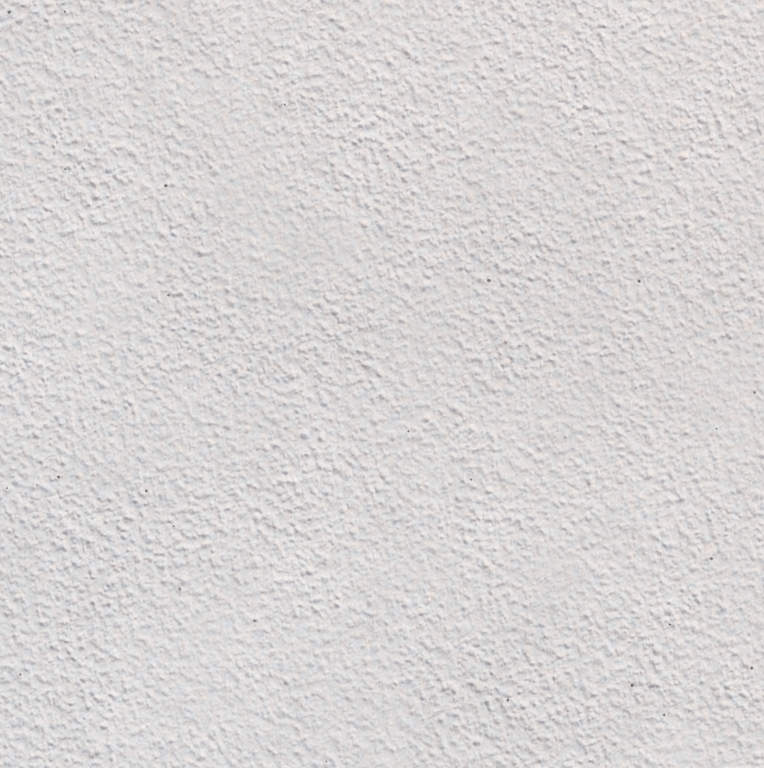
Give the GLSL for this texture, as a Shadertoy shader.

```glsl
const vec3 PLASTER = vec3(0.857, 0.846, 0.846);
const vec3 HIGHLIGHT = vec3(0.938, 0.926, 0.922);
const vec3 SHADOW = vec3(0.695, 0.674, 0.684);
const vec3 PIT = vec3(0.38, 0.34, 0.33);
const vec3 WARM_TINT = vec3(0.016, -0.001, -0.012);
const vec2 LIGHT_DIR = vec2(0.42, 0.907);
const float LIGHT_STEP = 0.0017;   // half the distance between height samples
const float COAT_SCALE = 84.0;     // cells of the rough coat across the canvas
const float LUMP_SCALE = 76.0;
const float LUMP_CHANCE = 0.62;
const float LUMP_HEIGHT = 0.85;
const float RELIEF_GAIN = 1.05;
const float GRAIN_SCALE = 270.0;
const float GRAIN_AMOUNT = 0.05;
const float PIT_SCALE = 20.0;
const float PIT_CHANCE = 0.06;

// Integer hash of a lattice cell, two values in 0..1
vec2 hash2(vec2 cell) {
    uvec2 v = uvec2(ivec2(cell)) * 1664525u + 1013904223u;
    v.x += v.y * 1664525u;
    v.y += v.x * 1664525u;
    v ^= v >> 16u;
    v.x += v.y * 1664525u;
    v.y += v.x * 1664525u;
    v ^= v >> 16u;
    return vec2(v & 65535u) / 65535.0;
}

float cornerSlope(vec2 cell, vec2 corner, vec2 f) {
    return dot(hash2(cell + corner) * 2.0 - 1.0, f - corner);
}

float gradientNoise(vec2 p) {
    vec2 cell = floor(p), f = p - cell;
    vec2 w = f * f * f * (f * (f * 6.0 - 15.0) + 10.0);
    float low = mix(cornerSlope(cell, vec2(0, 0), f), cornerSlope(cell, vec2(1, 0), f), w.x);
    float high = mix(cornerSlope(cell, vec2(0, 1), f), cornerSlope(cell, vec2(1, 1), f), w.x);
    return mix(low, high, w.y);
}

// Noise lattice turned away from the canvas axes
vec2 turn(vec2 p) {
    return mat2(0.8, 0.6, -0.6, 0.8) * p;
}

// Separate round domes of mixed size
float lumps(vec2 p) {
    vec2 q = p * LUMP_SCALE, cell = floor(q);
    float height = 0.0;
    for (int y = -1; y <= 1; y++) {
        for (int x = -1; x <= 1; x++) {
            vec2 id = cell + vec2(x, y);
            vec2 kind = hash2(id + 300.0);
            vec2 d = q - id - hash2(id + 700.0);
            float radius = mix(0.26, 0.58, kind.y * kind.y);
            float dome = max(1.0 - dot(d, d) / (radius * radius), 0.0);
            height = max(height, step(kind.x, LUMP_CHANCE) * dome * dome * radius * 2.0);
        }
    }
    return height * LUMP_HEIGHT;
}

float plasterHeight(vec2 p) {
    vec2 q = turn(p * COAT_SCALE);
    float n = gradientNoise(q);
    n += 0.55 * gradientNoise(turn(q) * 1.83 + 17.0);
    n += 0.25 * gradientNoise(q * 3.30 + 43.0);
    float swell = gradientNoise(q * 0.42 + 29.0);
    vec2 warp = 0.0035 * vec2(gradientNoise(q * 0.9 + 51.0), gradientNoise(q * 0.9 + 93.0));
    return 0.65 * smoothstep(-0.25, 0.55, n) + 0.35 * n + 0.6 * swell + lumps(p + warp);
}

// Sparse dark pinholes with ragged rims
float pitMask(vec2 p, float pixel) {
    vec2 cell = floor(p * PIT_SCALE);
    vec2 kind = hash2(cell + 500.0);
    vec2 center = (cell + mix(vec2(0.15), vec2(0.85), hash2(cell + 900.0))) / PIT_SCALE;
    float radius = mix(0.0008, 0.0023, kind.y);
    float dist = length(p - center) + 0.0016 * gradientNoise(p * 420.0);
    return step(kind.x, PIT_CHANCE) * (1.0 - smoothstep(radius - pixel, radius + pixel, dist));
}

void mainImage(out vec4 fragColor, in vec2 fragCoord) {
    vec2 p = fragCoord / iResolution.y;
    float pixel = 1.0 / iResolution.y;

    // Lit slope, slightly rougher in some patches
    vec2 offset = LIGHT_DIR * LIGHT_STEP;
    float relief = plasterHeight(p - offset) - plasterHeight(p + offset);
    float patches = gradientNoise(p * 5.0 + 11.0) + 0.7 * gradientNoise(p * 14.0 + 23.0);
    relief *= RELIEF_GAIN * clamp(1.0 + 0.8 * patches, 0.6, 1.4);

    // Soft highlights, deeper shadows
    float lit = 1.0 - exp(-1.6 * max(relief, 0.0));
    float shade = min(max(-relief, 0.0), 1.3);
    vec3 color = mix(PLASTER, HIGHLIGHT, lit);
    color = mix(color, SHADOW, shade);

    // Fine grain, uneven brightness and faint warm and cool stains
    color += GRAIN_AMOUNT * gradientNoise(turn(p) * GRAIN_SCALE + 71.0);
    color += 0.025 * gradientNoise(p * 2.5 + 5.0) + 0.022 * gradientNoise(turn(p) * 17.0 + 61.0);
    float warmth = 0.35 * (p.x + p.y - 1.0) + 2.0 * gradientNoise(turn(p) * 75.0 + 83.0);
    color += WARM_TINT * (warmth + 0.35 * (lit - shade));

    color = mix(color, PIT, 0.8 * pitMask(p, pixel));
    fragColor = vec4(clamp(color, 0.0, 1.0), 1.0);
}
```
